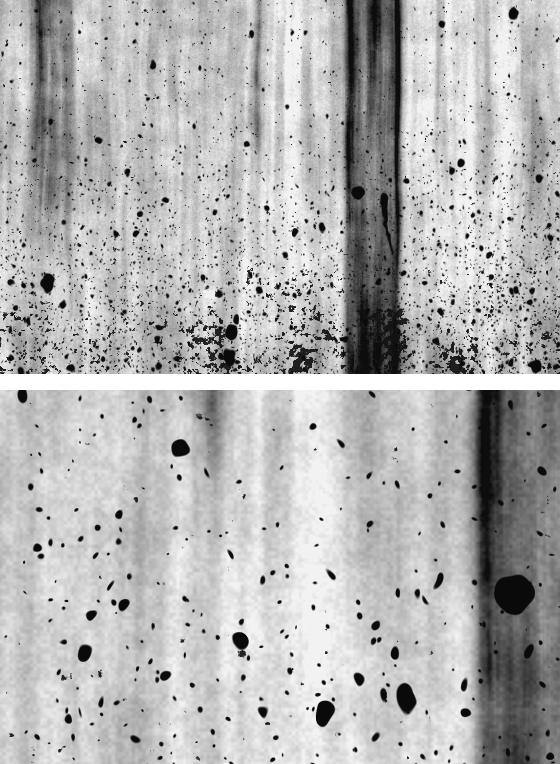
Top, the full canvas; bottom, a detail of the centre.
This texture is drawn by a Shadertoy shader. Its source:

```glsl
float hash(vec2 p) {
    vec3 q = fract(p.xyx * 0.1031);
    q += dot(q, q.yzx + 33.33);
    return fract((q.x + q.y) * q.z);
}

float noise(vec2 p) {
    vec2 cell = floor(p), f = fract(p);
    f = f * f * (3.0 - 2.0 * f);
    float low = mix(hash(cell), hash(cell + vec2(1, 0)), f.x);
    float high = mix(hash(cell + vec2(0, 1)), hash(cell + vec2(1, 1)), f.x);
    return mix(low, high, f.y);
}

float fbm(vec2 p) {
    float sum = 0.0, weight = 0.533;
    for (int i = 0; i < 4; i++) {
        sum += weight * noise(p);
        p = p * 2.03 + 17.3;
        weight *= 0.5;
    }
    return sum;
}

float ridge(float x, float centre, float width) {
    float t = (x - centre) / width;
    return exp(-t * t);
}

// Distance to scattered drops, thicker towards the lower right
float drops(vec2 p, float cells, float share) {
    vec2 q = p * cells;
    float nearest = 1.0;
    for (int j = -1; j <= 1; j++)
    for (int i = -1; i <= 1; i++) {
        vec2 cell = floor(q) + vec2(i, j);
        vec2 id = cell + cells * 7.0;
        vec2 centre = cell + 0.1 + 0.8 * vec2(hash(id + 3.7), hash(id + 51.2));
        vec2 at = centre / cells;
        float density = mix(1.0, 0.16, smoothstep(0.0, 0.85, at.y));
        density *= 0.85 + 0.5 * smoothstep(0.9, 1.4, at.x) * smoothstep(0.8, 0.4, at.y);
        if (hash(id + 90.1) < share * density) {
            float size = hash(id + 23.9);
            float radius = mix(0.075, 0.19, size * size);
            vec2 offset = (q - centre) * vec2(1.0, mix(0.65, 1.1, hash(id + 71.4)));
            nearest = min(nearest, length(offset) - radius);
        }
    }
    return nearest / cells;
}

void mainImage(out vec4 fragColor, in vec2 fragCoord) {
    vec2 p = fragCoord / iResolution.y;
    float pixel = 1.0 / iResolution.y;
    float x = p.x + 0.014 * (noise(p * vec2(6.0, 5.0)) - 0.5);

    // Washed plaster with vertical runs
    float runs = fbm(vec2(x * 20.0, p.y * 1.4));
    float fineRuns = fbm(vec2(x * 65.0, p.y * 2.5 + 9.0));
    float blotches = fbm(p * 24.0 + 40.0);
    float tone = 0.83 + 0.45 * (0.5 - runs) + 0.22 * (0.5 - fineRuns) + 0.2 * (0.5 - blotches);
    float thinRuns = smoothstep(0.6, 0.85, noise(vec2(x * 28.0 + 5.0, p.y * 1.8)));
    tone -= 0.17 * thinRuns * smoothstep(0.15, 0.8, p.y);

    // Left and middle stains, fading downwards
    float ragged = 0.45 + 1.1 * fineRuns * (0.5 + blotches);
    float leftStain = ridge(x, mix(0.165, 0.115, p.y), 0.038) * smoothstep(0.22, 0.6, p.y);
    leftStain += 0.45 * ridge(x, 0.098, 0.012) * smoothstep(0.55, 0.9, p.y);
    float middleStain = ridge(x, 0.685, 0.017) * smoothstep(0.52, 0.68, p.y);
    tone -= ragged * (0.42 * leftStain + 0.27 * middleStain);

    // Wide right stain with darker rims
    float wide = smoothstep(0.91, 0.935, x) * smoothstep(1.08, 1.06, x);
    float rims = ridge(x, 0.936, 0.009) + ridge(x, 1.062, 0.007);
    rims += ridge(x, 1.0, 0.014) * smoothstep(0.55, 0.9, p.y);
    tone -= wide * (0.2 + 0.35 * fineRuns + 0.14 * smoothstep(0.5, 1.0, p.y));
    tone -= 0.3 * rims * ragged * smoothstep(0.1, 0.5, p.y);

    // Grain and dusty darkening at the foot
    float depth = smoothstep(0.42, 0.0, p.y) * (0.6 + 0.4 * smoothstep(0.3, 1.1, p.x));
    depth += 0.35 * wide * smoothstep(0.35, 0.0, p.y);
    float clumps = fbm(p * vec2(16.0, 8.0) + 3.0);
    tone -= 0.35 * depth * depth * clumps;
    tone += 0.09 * (noise(p * 330.0) - 0.5) + 0.06 * (noise(p * 150.0) - 0.5);
    tone = clamp(tone, 0.05, 0.95);

    // Crusty specks
    float specks = fbm(p * 95.0 + 11.0);
    float limit = 0.8 - 0.22 * depth - 0.6 * (clumps - 0.5) * (0.15 + depth);
    tone = mix(tone, 0.07, 0.92 * smoothstep(0.0, 0.07, specks - limit));

    // Black splashes from coarse to fine, with lumpy outlines
    vec2 lumpy = p + 0.008 * (vec2(noise(p * 70.0), noise(p * 70.0 + 31.0)) - 0.5);
    float splash = 1.0;
    for (int i = 0; i < 4; i++) {
        splash = min(splash, drops(lumpy, 10.0 * exp2(float(i)), 0.3 + 0.07 * float(i)));
    }

    // One drip trailing down the wide stain
    float fall = clamp((0.47 - lumpy.y) / 0.15, 0.0, 1.0);
    vec2 spine = vec2(1.026 + 0.025 * fall * fall, 0.47 - 0.15 * fall);
    splash = min(splash, length(lumpy - spine) - mix(0.013, 0.002, sqrt(fall)));
    tone = mix(tone, 0.04, smoothstep(pixel, -pixel, splash));

    fragColor = vec4(vec3(tone), 1.0);
}
```
